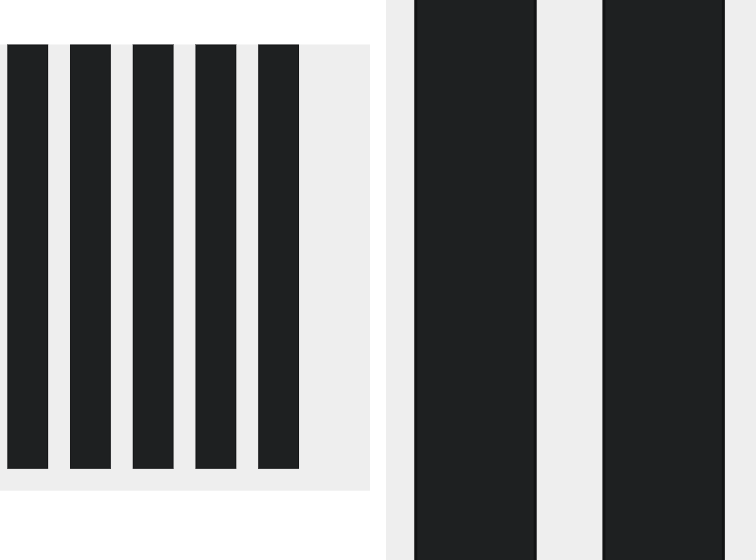
Left: the whole. Right: its middle third, enlarged.
A Shadertoy shader for this pattern:

```glsl
// Five upright charcoal bars hanging from the top of a pale grey band on white.
// One box distance, repeated across with a clamped index, gives all the bars;
// the same distance shades a slim darker rim just inside each edge.

const vec3 WHITE = vec3(1.0);
const vec3 PANEL_GREY = vec3(0.933);
const vec3 CHARCOAL = vec3(0.118, 0.125, 0.130);
const vec3 RIM_DARK = vec3(0.070, 0.074, 0.080);

// Lengths are fractions of the canvas height.
const float BAR_COUNT = 5.0;
const float BAR_PITCH = 0.1120;
const float BAR_WIDTH = 0.0729;
const float FIRST_CENTRE = 0.0495;
const float TOP = 0.9206;
const float BAR_BOTTOM = 0.1628;
const float PANEL_BOTTOM = 0.1237;
const float RIM_WIDTH = 0.0018;

float boxDistance(vec2 p, vec2 halfSize) {
    vec2 d = abs(p) - halfSize;
    return length(max(d, 0.0)) + min(max(d.x, d.y), 0.0);
}

// Coverage of the inside of a shape, smoothed over one pixel.
float coverage(float dist, float pixel) {
    return clamp(0.5 - dist / pixel, 0.0, 1.0);
}

// Signed distance to a horizontal band between two heights.
float bandDistance(float y, float bottom, float top) {
    return abs(y - 0.5 * (bottom + top)) - 0.5 * (top - bottom);
}

// Signed distance to the nearest bar in the finite row.
float barsDistance(vec2 p) {
    float index = clamp(round((p.x - FIRST_CENTRE) / BAR_PITCH), 0.0, BAR_COUNT - 1.0);
    vec2 centre = vec2(FIRST_CENTRE + index * BAR_PITCH, 0.5 * (TOP + BAR_BOTTOM));
    return boxDistance(p - centre, 0.5 * vec2(BAR_WIDTH, TOP - BAR_BOTTOM));
}

void mainImage(out vec4 fragColor, in vec2 fragCoord) {
    float pixel = 1.0 / iResolution.y;
    vec2 p = fragCoord * pixel;

    // Grey band across the white ground
    float panel = coverage(bandDistance(p.y, PANEL_BOTTOM, TOP), pixel);
    vec3 color = mix(WHITE, PANEL_GREY, panel);

    // Bars with their darker rims
    float dist = barsDistance(p);
    vec3 barColor = mix(RIM_DARK, CHARCOAL, coverage(dist + RIM_WIDTH, pixel));
    color = mix(color, barColor, coverage(dist, pixel));

    fragColor = vec4(color, 1.0);
}
```
